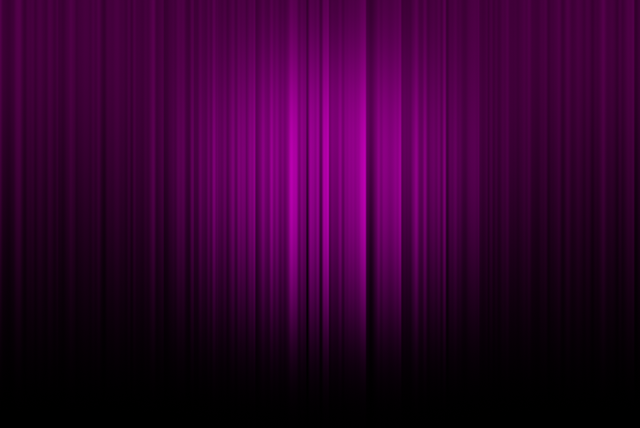
This background is drawn by a WebGL 2 fragment shader. Its source:

```glsl
#version 300 es
precision highp float;

uniform vec2 u_resolution;
out vec4 fragColor;

// Colour and light
const vec3 SHADE_HUE = vec3(1.0, 0.0, 0.89);
const vec3 GLOW_HUE = vec3(1.0, 0.0, 0.97);
const float AMBIENT_LEVEL = 0.26;
const vec2 AMBIENT_RANGE = vec2(0.02, 0.95);
const float GLOW_LEVEL = 0.37;
const vec2 GLOW_CENTER = vec2(0.512, 0.59);
const float GLOW_WIDTH = 0.21;
const float GLOW_RISE = 0.3;
const float GLOW_DROP = 0.36;
const float GLOW_SHAPE = 2.6;
const vec2 FLOOR_FADE = vec2(-0.12, 0.3);

// Pleats
const float CONTRAST_TOP = 0.36;
const float CONTRAST_BOTTOM = 1.0;
const int PLEAT_LAYERS = 3;
const float PLEAT_COUNT = 72.0;
const float PLEAT_GROWTH = 1.8;
const float PLEAT_STRENGTH = 0.5;
const float PLEAT_FALLOFF = 0.92;
const float RIDGE_GAIN = 0.5;

// Deep folds: position, width, depth
const int FOLD_COUNT = 14;
const vec3 FOLDS[FOLD_COUNT] = vec3[](
    vec3(0.091, 0.005, 0.45), vec3(0.256, 0.005, 0.70),
    vec3(0.303, 0.005, 0.50), vec3(0.341, 0.005, 0.50),
    vec3(0.384, 0.005, 0.50), vec3(0.399, 0.006, 0.80),
    vec3(0.479, 0.005, 0.75), vec3(0.514, 0.007, 1.00),
    vec3(0.572, 0.009, 1.00), vec3(0.627, 0.007, 0.80),
    vec3(0.697, 0.006, 0.55), vec3(0.749, 0.005, 0.70),
    vec3(0.762, 0.005, 0.50), vec3(0.991, 0.006, 0.95));

float hash(float n) {
    n = fract(n * 0.1031);
    n *= n + 33.33;
    n *= n + n;
    return fract(n);
}

// Height of one streak against its neighbours, so no broad drift remains
float streak(float cell) {
    return hash(cell) - 0.5 * (hash(cell - 1.0) + hash(cell + 1.0));
}

float streakNoise(float x) {
    float cell = floor(x);
    return mix(streak(cell), streak(cell + 1.0), smoothstep(0.0, 1.0, x - cell));
}

// Layered vertical streaks, centred on zero
float pleats(float x) {
    float sum = 0.0;
    float count = PLEAT_COUNT;
    float strength = PLEAT_STRENGTH;
    for (int i = 0; i < PLEAT_LAYERS; i++) {
        sum += strength * streakNoise(x * count + 37.0 * float(i + 1));
        count *= PLEAT_GROWTH;
        strength *= PLEAT_FALLOFF;
    }
    return sum;
}

// Each fold has a lit ridge on its left and a shadow on its right
float deepFolds(float x, float softness) {
    float sum = 0.0;
    for (int i = 0; i < FOLD_COUNT; i++) {
        vec3 fold = FOLDS[i];
        float offset = x - fold.x;
        float side = smoothstep(-softness, softness, offset);
        sum += fold.z * exp(-abs(offset) / fold.y) * mix(RIDGE_GAIN, -1.0, side);
    }
    return sum;
}

// Flat-topped oval glow
float spotlight(vec2 uv) {
    vec2 offset = uv - GLOW_CENTER;
    offset /= vec2(GLOW_WIDTH, offset.y > 0.0 ? GLOW_RISE : GLOW_DROP);
    return GLOW_LEVEL * exp(-pow(length(offset), GLOW_SHAPE));
}

void main() {
    vec2 uv = gl_FragCoord.xy / u_resolution;
    float softness = max(0.002, 1.0 / u_resolution.x);

    // Light from above plus the central glow
    float ambient = AMBIENT_LEVEL * smoothstep(AMBIENT_RANGE.x, AMBIENT_RANGE.y, uv.y);
    float glow = spotlight(uv) * smoothstep(FLOOR_FADE.x, FLOOR_FADE.y, uv.y);

    // Cloth relief deepens toward the floor
    float contrast = mix(CONTRAST_BOTTOM, CONTRAST_TOP, smoothstep(0.15, 0.9, uv.y));
    float relief = pleats(uv.x) + deepFolds(uv.x, softness);
    float shade = max(0.0, 1.0 + contrast * relief);

    vec3 color = (ambient * SHADE_HUE + glow * GLOW_HUE) * shade;

    // Fine dither against banding
    float grain = hash(gl_FragCoord.x + 57.0 * hash(gl_FragCoord.y)) - 0.5;
    color += SHADE_HUE * grain / 255.0;
    fragColor = vec4(clamp(color, 0.0, 1.0), 1.0);
}
```
